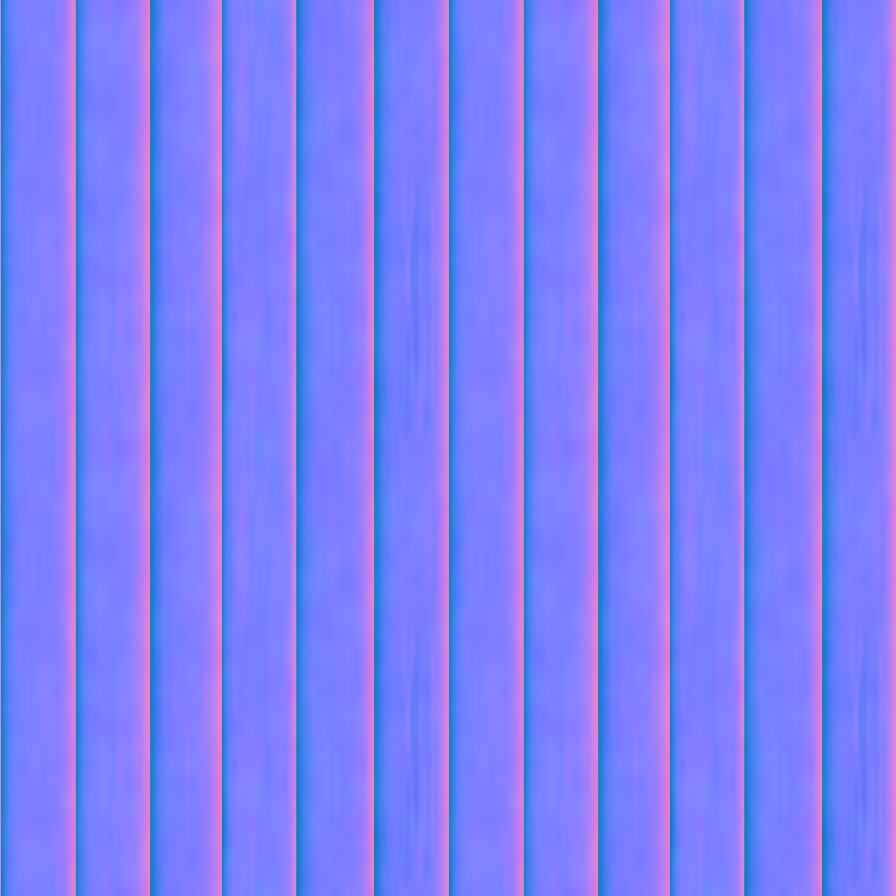
Give the GLSL for this texture map, as a WebGL 1 fragment shader.

```glsl
precision highp float;

uniform vec2 u_resolution;

#define TILES 2.0
#define PLANKS 6
#define EDGE_SHIFT 0.002
#define EDGE_SLOPE 0.89
#define EDGE_POWER 1.25
#define LEFT_FALLOFF 0.110
#define RIGHT_FALLOFF 0.120
#define GRAIN 0.075
#define BLOTCH 0.075
#define ROUGH_GRAIN 0.2
#define BASE_TILT -0.015

float hash(vec2 p) {
    vec3 q = fract(vec3(p.xyx) * 0.1031);
    q += dot(q, q.yzx + 33.33);
    return fract((q.x + q.y) * q.z);
}

// Value noise in -1..1 that wraps after 'cells' lattice steps.
float tileNoise(vec2 uv, vec2 cells, float seed) {
    vec2 p = uv * cells;
    vec2 i = floor(p);
    vec2 f = p - i;
    f = f * f * (3.0 - 2.0 * f);
    vec2 a = mod(i, cells) + seed;
    vec2 b = mod(i + 1.0, cells) + seed;
    float low = mix(hash(a), hash(vec2(b.x, a.y)), f.x);
    float high = mix(hash(vec2(a.x, b.y)), hash(b), f.x);
    return 2.0 * mix(low, high, f.y) - 1.0;
}

// 1 when a plank index lies within 'reach' of 'centre'.
float near(float index, float centre, float reach) {
    return step(abs(index - centre), reach);
}

// Left edge of a plank, in plank widths; two seams sit off the even grid.
float seam(float index) {
    return index - 0.042 * near(index, 3.5, 0.6);
}

// Slope that is steep at the seam and levels out over 'width'.
float bevel(float dist, float width, float pixel) {
    float cover = clamp(dist / pixel + 0.5, 0.0, 1.0);
    return EDGE_SLOPE * cover * exp(-pow(max(dist, 0.0) / width, EDGE_POWER));
}

// Sideways slope of the rounded plank edges, with widths varied by plank.
float edgeSlope(float index, float left, float right, float pixel) {
    float leftWidth = LEFT_FALLOFF * (1.0 + 0.2 * near(index, 4.5, 0.6)
                    + 0.15 * near(index, 2.0, 0.1) - 0.3 * near(index, 3.0, 0.1));
    float rightWidth = RIGHT_FALLOFF * (1.0 + 0.2 * near(index, 1.5, 0.6)
                     - 0.42 * near(index, 3.0, 0.1) - 0.12 * near(index, 5.0, 0.1));
    return bevel(right, rightWidth, pixel) - bevel(left, leftWidth, pixel);
}

void main() {
    vec2 uv = gl_FragCoord.xy / u_resolution * TILES;
    vec2 tile = fract(uv - vec2(EDGE_SHIFT, 0.0));
    float across = tile.x * float(PLANKS);
    float pixel = TILES * float(PLANKS) / u_resolution.x;

    // Find the plank under this point.
    float index = 0.0;
    for (int i = 1; i < PLANKS; i++) {
        if (across >= seam(float(i))) index = float(i);
    }
    float left = across - seam(index);
    float right = seam(index + 1.0) - across;

    // Wood relief: long fine streaks over soft blotches.
    float seed = 17.0 * index;
    float streaks = tileNoise(tile, vec2(96.0, 4.0), seed);
    float fine = tileNoise(tile, vec2(150.0, 7.0), seed + 5.0);
    float blotch = tileNoise(tile, vec2(26.0, 9.0), seed + 11.0);
    float wave = tileNoise(tile, vec2(14.0, 13.0), seed + 23.0);
    float ripple = tileNoise(tile, vec2(40.0, 24.0), seed + 31.0);

    vec2 slope = vec2(BASE_TILT, 0.0);
    slope.x += edgeSlope(index, left, right, pixel);
    slope.x += GRAIN * (0.6 * streaks + 0.4 * fine) * (1.0 + 0.5 * near(index, 3.0, 0.1));
    slope.x += BLOTCH * (0.6 * blotch + 0.3 * ripple);
    slope.y += BLOTCH * (0.55 * wave + 0.3 * ripple);

    // The last plank has a weathered strip along part of its length.
    float strip = near(index, 5.0, 0.1) * smoothstep(0.28, 0.45, left) * smoothstep(0.1, 0.3, right);
    strip *= smoothstep(0.0, 0.08, tile.y) * (1.0 - smoothstep(0.45, 0.65, tile.y));
    float rough = tileNoise(tile, vec2(110.0, 5.0), 71.0);
    slope.x += ROUGH_GRAIN * strip * (rough - 0.25);
    slope.y += 0.05 * strip * rough;

    // Encode the unit normal as colour.
    slope = clamp(slope, -0.96, 0.96);
    float facing = sqrt(max(1.0 - dot(slope, slope), 0.0));
    gl_FragColor = vec4(0.5 + 0.5 * vec3(slope, facing), 1.0);
}
```
